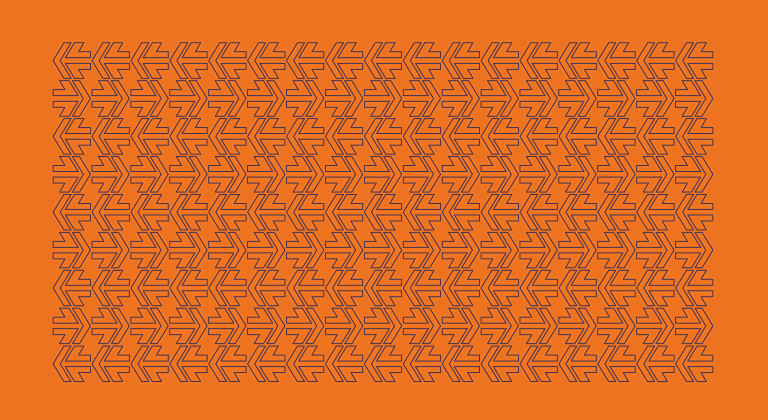
Reproduce this pattern procedurally as a Shadertoy shader.

```glsl
float segmentDistance(vec2 p, vec2 a, vec2 b) {
    vec2 ab = b - a;
    return length(p - a - ab * clamp(dot(p - a, ab) / dot(ab, ab), 0.0, 1.0));
}

// Left-pointing arrow outline, folded about its horizontal axis
float arrowDistance(vec2 p) {
    p.y = abs(p.y);

    // Chevron ahead of the arrow
    vec2 innerTop = vec2(-0.7, 17.8), outerTop = vec2(-7.8, 17.8);
    float d = segmentDistance(p, vec2(-18.7, 0.0), outerTop);
    d = min(d, segmentDistance(p, outerTop, innerTop));
    d = min(d, segmentDistance(p, innerTop, vec2(-11.6, 0.0)));

    // Half arrow: barb and stem
    vec2 corners[6] = vec2[6](
        vec2(2.8, 17.8), vec2(12.2, 17.8), vec2(6.8, 8.8),
        vec2(18.7, 8.8), vec2(18.7, 2.8), vec2(-6.4, 2.8));
    for (int i = 0; i < 6; i++) {
        d = min(d, segmentDistance(p, corners[i], corners[(i + 1) % 6]));
    }
    return d;
}

void mainImage(out vec4 fragColor, in vec2 fragCoord) {
    // Canvas is 421 units high
    float pixel = 421.0 / iResolution.y;
    vec2 p = (fragCoord - 0.5 * iResolution.xy) * pixel + vec2(1.0, 2.2);

    // 17 by 9 grid, alternate rows reversed
    vec2 pitch = vec2(39.0, 38.0);
    vec2 cell = clamp(round(p / pitch), vec2(-8.0, -4.0), vec2(8.0, 4.0));
    vec2 local = p - cell * pitch;
    if (mod(cell.y, 2.0) > 0.5) local.x = -local.x;
    float d = arrowDistance(local);

    // Hairline, faded where it is thinner than a pixel
    float lineWidth = 0.8;
    float radius = 0.5 * max(lineWidth, pixel);
    float ink = min(1.0, lineWidth / pixel)
        * (1.0 - smoothstep(radius - 0.5 * pixel, radius + 0.5 * pixel, d));

    // Faint bright fringe beside each line
    float fringe = smoothstep(0.9, 1.8, d) * (1.0 - smoothstep(1.8, 3.0, d));
    vec3 ground = vec3(0.93, 0.45, 0.13) + fringe * vec3(0.04, 0.02, -0.01);
    fragColor = vec4(mix(ground, vec3(0.10, 0.15, 0.38), ink), 1.0);
}
```
